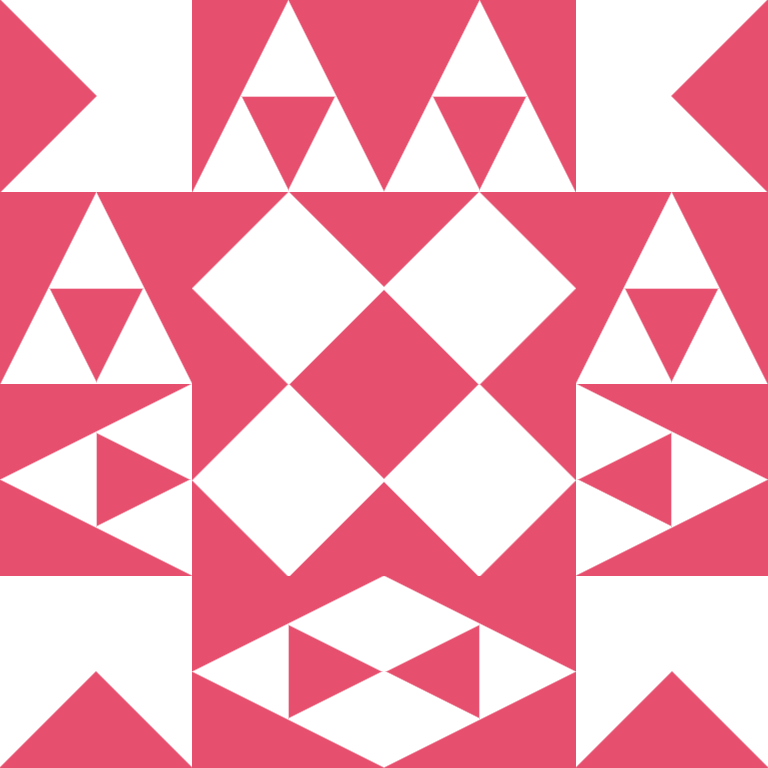
Reproduce this pattern procedurally as a three.js fragment shader.

```glsl
// A two-colour quilt of triangles and diamonds on a four by four grid.
// The left half is folded onto the right; each cell picks one motif,
// given as a signed distance that is negative inside the white part.
varying vec2 vUv;

// White triangle with its apex at the top, holding an inverted pink one.
float nestedTriangle(vec2 p) {
  float across = abs(p.x - 0.502);
  float outer = (across - 0.5 * (1.0 - p.y)) * 0.894;
  float inner = max(p.y - 0.496, (across - 0.5 * p.y + 0.006) * 0.894);
  return max(outer, -inner);
}

// White diamond touching all four sides of the cell.
float diamond(vec2 p) {
  vec2 q = abs(p - vec2(0.504, 0.498));
  return (q.x + q.y - 0.504) * 0.707;
}

// White cell cut by a pink wedge that grows from the side x = 0.
float wedgeCut(vec2 p) {
  return (0.504 - p.x - abs(p.y - 0.5)) * 0.707;
}

void main() {
  // Mirror about the vertical centre line, then split into cells.
  vec2 grid = vec2(min(vUv.x, 1.0 - vUv.x), vUv.y) * 4.0;
  vec2 cell = floor(grid);
  vec2 p = fract(grid);
  vec2 sideways = vec2(p.y, 1.0 - p.x);
  bool outerColumn = cell.x < 0.5;

  // Choose the motif by row, counted from the bottom.
  float d;
  if (cell.y < 0.5) {
    d = outerColumn ? wedgeCut(p.yx) : nestedTriangle(sideways);
  } else if (cell.y < 1.5) {
    d = outerColumn ? nestedTriangle(sideways) : diamond(p);
  } else if (cell.y < 2.5) {
    d = outerColumn ? nestedTriangle(p) : diamond(p);
  } else {
    d = outerColumn ? wedgeCut(p) : nestedTriangle(p);
  }

  // Blend across a thin band so the slanted edges stay smooth.
  vec3 pink = vec3(0.906, 0.31, 0.43);
  float white = clamp(0.5 - d * 128.0, 0.0, 1.0);
  gl_FragColor = vec4(mix(pink, vec3(1.0), white), 1.0);
}
```
